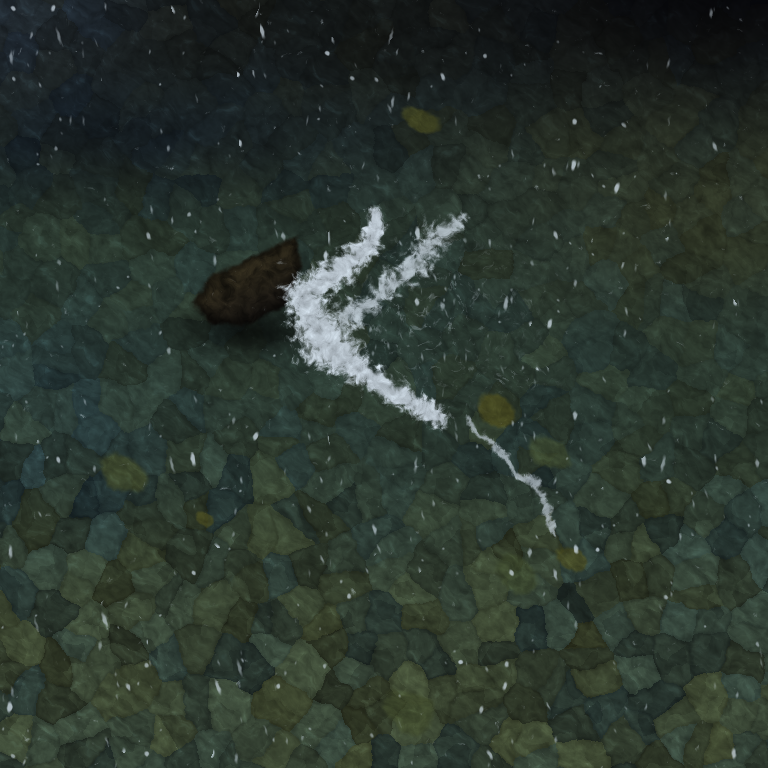
Give the GLSL for this texture, as a Shadertoy shader.

```glsl
const vec3 FOAM = vec3(0.8, 0.85, 0.89);
const mat2 TILT = mat2(0.8, 0.6, -0.6, 0.8);

vec2 hash2(vec2 p) {
  return fract(sin(vec2(dot(p, vec2(127.1, 311.7)), dot(p, vec2(269.5, 183.3)))) * 43758.5);
}

float corner(vec2 i, vec2 f, vec2 o) {
  return dot(hash2(i + o) * 2.0 - 1.0, f - o);
}

float gradientNoise(vec2 p) {
  vec2 i = floor(p), f = fract(p), u = f * f * (3.0 - 2.0 * f), e = vec2(0, 1);
  return mix(mix(corner(i, f, e.xx), corner(i, f, e.yx), u.x),
             mix(corner(i, f, e.xy), corner(i, f, e.yy), u.x), u.y);
}

float fbm(vec2 p) {
  float sum = 0.0, amp = 0.7;
  for (int i = 0; i < 4; i++, amp *= 0.55) {
    sum += amp * gradientNoise(p);
    p = 2.0 * TILT * p + 7.3;
  }
  return sum;
}

float glow(vec2 p, vec4 area) {
  vec2 q = (p - area.xy) / area.zw;
  return exp(-dot(q, q));
}

// Pebble cells: tone, hue, distance from the seam
vec3 pebbles(vec2 p) {
  vec2 id = floor(p);
  float near = 8.0, second = 8.0;
  for (int k = 0; k < 9; k++) {
    vec2 c = floor(p) + vec2(k % 3, k / 3) - 1.0;
    float d = length(p - c - hash2(c));
    second = min(second, max(d, near));
    if (d < near) { near = d; id = c; }
  }
  return vec3(hash2(id + 31.0), second - near);
}

// Strength around points of x, y, half width
float foamPath(vec2 p, vec3 path[6]) {
  float strength = 0.0;
  for (int i = 0; i < 5; i++) {
    vec2 a = p - path[i].xy, b = path[i + 1].xy - path[i].xy;
    float t = clamp(dot(a, b) / dot(b, b), 0.0, 1.0);
    strength = max(strength, 1.0 - length(a - b * t) / mix(path[i].z, path[i + 1].z, t));
  }
  return strength;
}

// Distance to a convex clockwise outline
float convexDistance(vec2 p, vec2 v[7]) {
  float d = -1.0;
  for (int i = 0; i < 7; i++) {
    vec2 e = normalize(v[(i + 1) % 7] - v[i]);
    d = max(d, dot(p - v[i], vec2(-e.y, e.x)));
  }
  return d;
}

// Upright glints, at most one per cell
float glints(vec2 p, float scale, float density, float px) {
  vec2 id = floor(p * scale), r = hash2(id), s = hash2(id + 57.0);
  vec2 q = p - (id + 0.3 + 0.4 * s) / scale;
  q.x += q.y * (s.x - 0.4) * 0.7 + 0.002 * gradientNoise(p * 170.0);
  vec2 size = vec2(0.05 + 0.05 * s.y, 0.09 + 0.22 * r.y * r.y) / scale;
  float d = (length(q / size) - 1.0) * size.x;
  return step(r.x, density) * (1.0 - smoothstep(-px, px, d)) * (0.4 + 0.6 * s.y);
}

void mainImage(out vec4 fragColor, in vec2 fragCoord) {
  vec2 p = fragCoord / iResolution.xy;
  float px = 1.0 / iResolution.y;
  vec2 warp = vec2(fbm(p * 18.0), fbm(p * 18.0 + 40.0));
  vec2 fine = vec2(fbm(p * 75.0), fbm(p * 75.0 + 20.0));

  // Water depth and broad tint
  vec3 col = mix(vec3(0.195, 0.24, 0.185), vec3(0.155, 0.21, 0.18), smoothstep(0.1, 0.55, p.y));
  col = mix(col, vec3(0.085, 0.1, 0.095), smoothstep(0.66, 0.97, p.y + 0.04 * warp.x));
  col = mix(col, vec3(0.19, 0.2, 0.13), 0.5 * glow(p, vec4(0.9, 0.72, 0.28, 0.13)));
  col = mix(col, vec3(0.07, 0.1, 0.13), 0.75 * glow(p, vec4(0.17, 0.83, 0.3, 0.07)));
  col = mix(col, vec3(0.14, 0.18, 0.22), 0.7 * glow(p, vec4(0, 0.98, 0.18, 0.1)));
  col = mix(col, vec3(0.16, 0.23, 0.23), 0.6 * glow(p, vec4(0.06, 0.45, 0.2, 0.14)));
  col = mix(col, vec3(0.025, 0.027, 0.04), 0.95 * glow(p, vec4(0.96, 1.02, 0.32, 0.11)));

  // Submerged pebbles
  vec2 bed = p + 0.018 * warp + 0.004 * fine;
  vec3 large = pebbles(TILT * bed * 23.0), small = pebbles(bed * 46.0);
  float clarity = 1.0 - 0.45 * smoothstep(0.2, 0.6, p.y);
  float tone = 0.45 * large.x + 0.22 * small.x - 0.33 - 0.16 * smoothstep(0.2, 0.0, large.z);
  col *= 1.03 + clarity * (tone + (large.y - 0.5) * vec3(0.25, 0.08, -0.25));

  // Pale stones: x, y, radius, yellowness
  vec4 stones[8] = vec4[8](
    vec4(0.547, 0.844, 0.021, 0.8), vec4(0.645, 0.464, 0.023, 1),
    vec4(0.742, 0.275, 0.018, 0.9), vec4(0.718, 0.411, 0.024, 0.3),
    vec4(0.16, 0.385, 0.031, 0.5), vec4(0.264, 0.327, 0.012, 0.9),
    vec4(0.531, 0.073, 0.032, 0.4), vec4(0.672, 0.252, 0.028, 0.3));
  for (int i = 0; i < 8; i++) {
    vec2 q = TILT * (bed - stones[i].xy) * vec2(0.85, 1.25);
    float body = 1.0 - smoothstep(0.75, 1.1, length(q) / stones[i].z);
    col = mix(col, mix(vec3(0.22, 0.29, 0.21), vec3(0.31, 0.31, 0.12), stones[i].w), body * 0.7);
  }

  // Surface ripples
  float ripple = fbm(TILT * p * vec2(45, 85) + warp * 2.0);
  col *= 1.0 + 0.42 * ripple + 0.22 * fine.x;
  col += vec3(0.02, 0.035, 0.04) * smoothstep(0.12, 0.5, ripple) * (1.0 - 0.6 * p.x);

  // Exposed rock and its shadow
  col *= 1.0 - 0.65 * glow(p, vec4(0.325, 0.568, 0.075, 0.028));
  float rock = convexDistance(p + 0.008 * warp + 0.005 * fine, vec2[7](
    vec2(0.25, 0.606), vec2(0.281, 0.642), vec2(0.384, 0.692), vec2(0.392, 0.655),
    vec2(0.371, 0.602), vec2(0.326, 0.578), vec2(0.274, 0.578)));
  float lit = smoothstep(-0.05, 0.04, p.y - 0.486 - 0.45 * p.x);
  vec3 stone = mix(vec3(0.085, 0.075, 0.06), vec3(0.18, 0.16, 0.105), lit);
  stone *= (1.0 + 1.1 * fbm(p * 65.0 + warp * 3.0)) * (0.5 + 0.5 * smoothstep(0.0, 0.015, -rock));
  col = mix(col, stone, 1.0 - smoothstep(-0.003, 0.003 + px, rock));

  // Breaking foam, trail and lace
  vec2 f = p + 0.012 * warp + 0.009 * fine;
  float leading = foamPath(f, vec3[6](
    vec3(0.489, 0.718, 0.02), vec3(0.48, 0.678, 0.024), vec3(0.394, 0.616, 0.037),
    vec3(0.418, 0.56, 0.053), vec3(0.49, 0.502, 0.026), vec3(0.572, 0.454, 0.022)));
  float inner = foamPath(f, vec3[6](
    vec3(0.604, 0.716, 0.01), vec3(0.566, 0.688, 0.037), vec3(0.54, 0.656, 0.037),
    vec3(0.49, 0.612, 0.03), vec3(0.455, 0.59, 0.04), vec3(0.43, 0.56, 0.035)));
  float trail = foamPath(f, vec3[6](
    vec3(0.612, 0.45, 0.009), vec3(0.647, 0.414, 0.011), vec3(0.668, 0.389, 0.009),
    vec3(0.697, 0.375, 0.013), vec3(0.712, 0.337, 0.011), vec3(0.724, 0.3, 0.007)));
  float froth = fbm(p * 95.0 + warp * 2.0);
  float foam = smoothstep(0.25, 0.85, leading * 1.15 + froth * 0.9);
  foam = max(foam, 0.85 * smoothstep(0.3, 1.0, inner + froth));
  foam = max(foam, 0.75 * smoothstep(0.35, 0.9, trail + froth * 0.7));
  float spread = glow(p, vec4(0.55, 0.59, 0.12, 0.09)) + 0.7 * glow(p, vec4(0.67, 0.51, 0.05, 0.018));
  float lace = 1.0 - smoothstep(0.0, 0.09, abs(fbm(p * 44.0 + warp)));
  foam = max(foam, 0.4 * spread * lace * smoothstep(-0.1, 0.35, froth));
  col = mix(col, FOAM * (0.88 + 0.35 * froth), foam);

  // Clustered sun glints
  float cluster = smoothstep(-0.15, 0.45, fbm(p * vec2(9, 5) + 3.0));
  float density = 0.04 + 0.28 * cluster * (1.0 - 0.4 * p.x) + 0.2 * spread;
  float sparkle = max(glints(p, 34.0, density, px), 0.7 * glints(p + 0.37, 68.0, density * 0.6, px));
  col = mix(col, FOAM, 0.8 * sparkle * smoothstep(-0.01, 0.01, rock));
  fragColor = vec4(col, 1);
}
```
